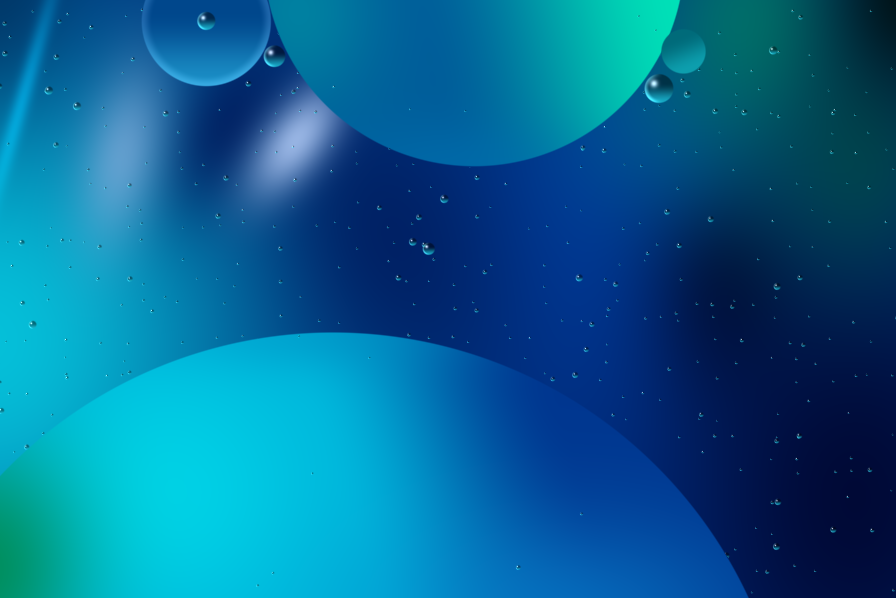
A WebGL 1 fragment shader for this background:

```glsl
precision highp float;
uniform vec2 u_resolution;

float hash(vec2 p) {
  return fract(sin(dot(p, vec2(12.9898, 78.233))) * 43758.5453);
}

// Soft elliptical falloff, tilted by an angle
float glow(vec2 p, vec2 center, vec2 size, float angle) {
  float s = sin(angle), c = cos(angle);
  vec2 d = mat2(c, -s, s, c) * (p - center) / size;
  return exp(-dot(d, d));
}

// Smooth-edged disc coverage
float disc(vec2 p, vec2 center, float radius) {
  float px = 1.0 / u_resolution.y;
  return 1.0 - smoothstep(-px, px, length(p - center) - radius);
}

vec3 backdrop(vec2 p) {
  vec3 navy = vec3(0.0, 0.1, 0.36);
  vec3 col = vec3(0.0, 0.15, 0.45);
  col = mix(col, vec3(0.0, 0.22, 0.59), glow(p, vec2(1.03, 0.62), vec2(0.25, 0.45), 0.0));
  col = mix(col, vec3(0.02, 0.75, 0.85), glow(p, vec2(-0.02, 0.43), vec2(0.46, 0.5), 0.0));
  col = mix(col, navy, 0.75 * glow(p, vec2(0.65, 0.6), vec2(0.17, 0.26), 0.4));
  col = mix(col, navy, 0.8 * glow(p, vec2(0.38, 0.79), vec2(0.09, 0.16), -0.5));
  col = mix(col, vec3(0.0, 0.2, 0.38), 0.8 * glow(p, vec2(0.0, 1.02), vec2(0.12, 0.2), -0.3));

  // Shadow and green light on the right
  col = mix(col, vec3(0.0, 0.03, 0.2), 0.95 * glow(p, vec2(1.43, 0.17), vec2(0.29, 0.42), 0.0));
  col = mix(col, vec3(0.0, 0.04, 0.2), 0.85 * glow(p, vec2(1.22, 0.53), vec2(0.13, 0.2), 0.0));
  col = mix(col, vec3(0.0, 0.33, 0.6), 0.7 * glow(p, vec2(1.09, 0.8), vec2(0.17, 0.16), 0.0));
  col = mix(col, vec3(0.0, 0.47, 0.42), 0.9 * glow(p, vec2(1.26, 0.96), vec2(0.19, 0.24), 0.0));
  col = mix(col, vec3(0.0, 0.29, 0.29), 0.8 * glow(p, vec2(1.44, 0.74), vec2(0.17, 0.22), 0.0));
  col = mix(col, vec3(0.0, 0.07, 0.08), glow(p, vec2(1.53, 1.02), vec2(0.14, 0.18), 0.0));

  // Pale reflections and a thin streak
  vec3 lilac = vec3(0.62, 0.73, 0.91);
  col = mix(col, lilac, 0.6 * glow(p, vec2(0.205, 0.74), vec2(0.068, 0.15), -0.22));
  col = mix(col, lilac, 0.95 * glow(p, vec2(0.495, 0.765), vec2(0.052, 0.11), -0.65));
  col += vec3(0.0, 0.22, 0.24) * glow(p, vec2(0.045, 0.86), vec2(0.014, 0.19), -0.28);
  return col;
}

vec3 upperDrop(vec2 p) {
  vec3 col = mix(vec3(0.0, 0.36, 0.6), vec3(0.0, 0.88, 0.72),
                 smoothstep(0.72, 1.18, p.x + 0.25 * (p.y - 0.85)));
  col = mix(col, vec3(0.0, 0.55, 0.64), 0.75 * glow(p, vec2(0.5, 0.98), vec2(0.13, 0.16), 0.0));
  return mix(col, vec3(0.0, 0.44, 0.69), 0.6 * glow(p, vec2(0.77, 0.72), vec2(0.22, 0.08), 0.0));
}

vec3 lowerDrop(vec2 p) {
  vec3 col = mix(vec3(0.0, 0.69, 0.85), vec3(0.0, 0.21, 0.56),
                 smoothstep(0.55, 0.98, p.x + 0.35 * (p.y - 0.2)));
  col = mix(col, vec3(0.0, 0.84, 0.91), 0.9 * glow(p, vec2(0.27, 0.17), vec2(0.26, 0.25), 0.0));
  col = mix(col, vec3(0.03, 0.47, 0.78), 0.75 * glow(p, vec2(0.95, -0.03), vec2(0.3, 0.17), 0.0));
  col = mix(col, vec3(0.0, 0.56, 0.76), 0.5 * glow(p, vec2(0.56, 0.44), vec2(0.25, 0.06), 0.0));
  return mix(col, vec3(0.0, 0.55, 0.34), 0.95 * glow(p, vec2(-0.03, 0.05), vec2(0.17, 0.2), 0.0));
}

// Glassy bead: dark top, bright lower crescent and a highlight
vec3 bead(vec3 col, vec2 p, vec2 center, float radius, float strength) {
  vec2 q = (p - center) / radius;
  vec3 glass = mix(col * 0.5, vec3(0.1, 0.7, 0.8), smoothstep(0.4, -1.0, q.y));
  glass += vec3(0.3, 0.5, 0.5) * smoothstep(0.65, 1.0, length(q)) * smoothstep(0.3, -0.8, q.x);
  glass += 0.9 * glow(q, vec2(-0.35, 0.35), vec2(0.25), 0.0);
  return mix(col, glass, strength * disc(p, center, radius));
}

// One jittered bead per grid cell, kept with the given chance
vec3 scatter(vec3 col, vec2 p, float cell, float radius, float chance) {
  vec2 id = floor(p / cell);
  vec2 jitter = vec2(hash(id + 3.1), hash(id + 7.7));
  vec2 center = (id + 0.25 + 0.5 * jitter) * cell;
  float size = radius * (0.5 + 0.5 * hash(id + 11.3));
  float keep = step(hash(id + 19.9), chance);
  return bead(col, p, center, size, 0.85 * keep);
}

void main() {
  vec2 p = gl_FragCoord.xy / u_resolution.y;
  vec3 col = backdrop(p);

  // Large drops
  vec2 lowC = vec2(0.557, -0.322), topC = vec2(0.793, 1.074), sideC = vec2(0.345, 0.964);
  float low = disc(p, lowC, 0.766);
  float top = disc(p, topC, 0.352);
  float side = disc(p, sideC, 0.108);
  col = mix(col, lowerDrop(p), low);
  col = mix(col, upperDrop(p), top);
  vec3 sideCol = mix(vec3(0.1, 0.55, 0.77), vec3(0.0, 0.28, 0.55), smoothstep(0.86, 0.98, p.y));
  sideCol += 0.12 * smoothstep(0.09, 0.108, length(p - sideC));
  col = mix(col, sideCol, side);

  // Fine beads, rare inside the drops
  float open = 1.0 - 0.95 * max(low, max(top, side));
  for (int i = 0; i < 3; i++) {
    float k = float(i);
    float cell = 0.032 + 0.022 * k;
    col = scatter(col, p + 5.0 * k, cell, 0.0022 + 0.0026 * k, (0.3 - 0.08 * k) * open);
  }

  // Larger beads beside the drops
  col = mix(col, mix(vec3(0.05, 0.62, 0.68), vec3(0.0, 0.42, 0.48),
                     smoothstep(0.88, 0.94, p.y + 0.4 * (1.143 - p.x))), disc(p, vec2(1.143, 0.914), 0.037));
  col = bead(col, p, vec2(1.102, 0.852), 0.024, 0.9);
  col = bead(col, p, vec2(0.459, 0.906), 0.018, 0.9);
  col = bead(col, p, vec2(0.345, 0.965), 0.015, 0.9);
  col = bead(col, p, vec2(0.717, 0.584), 0.01, 0.9);

  gl_FragColor = vec4(col, 1.0);
}
```
